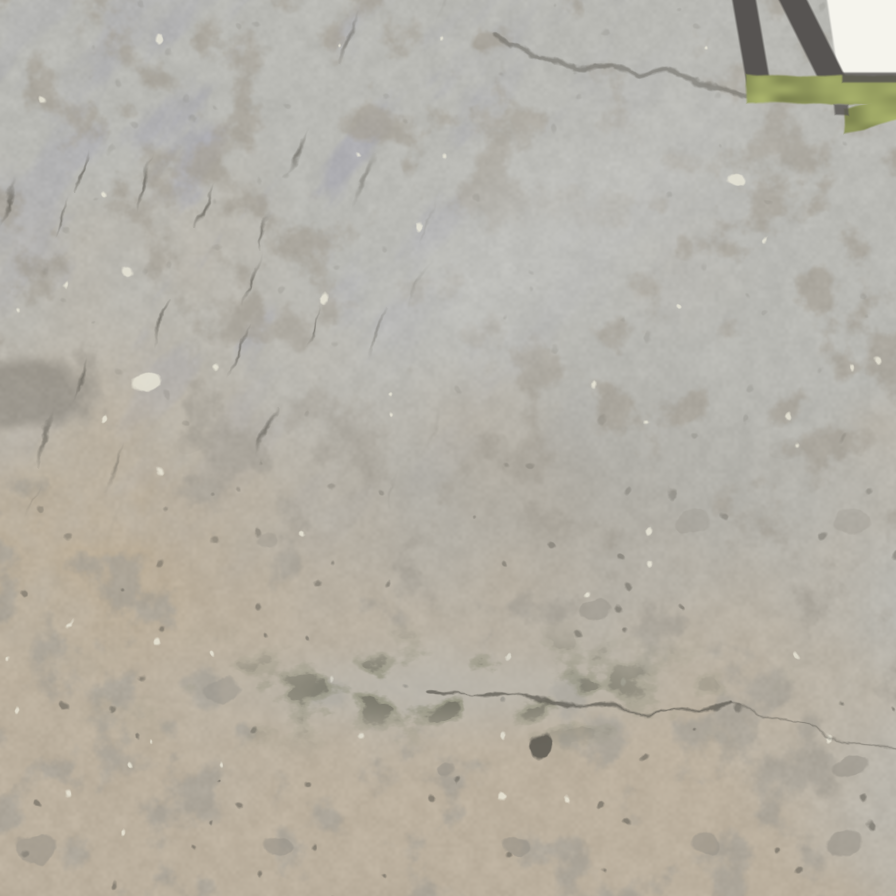
A three.js fragment shader for this texture:

```glsl
varying vec2 vUv;

const vec3 WARM = vec3(0.735, 0.690, 0.620);
const vec3 COOL = vec3(0.725, 0.725, 0.705);
const vec3 SHADE = vec3(0.650, 0.630, 0.590);
const vec3 BLUISH = vec3(0.660, 0.660, 0.690);
const vec3 OCHRE = vec3(0.730, 0.660, 0.550);
const vec3 HAZE = vec3(0.755, 0.755, 0.740);
const vec3 DIRT = vec3(0.350, 0.340, 0.310);
const vec3 MOSS = vec3(0.570, 0.570, 0.490);
const vec3 CHIP = vec3(0.930, 0.920, 0.860);
const vec3 PAINT = vec3(0.530, 0.560, 0.340);
const vec3 METAL = vec3(0.340, 0.330, 0.320);
const vec3 GLARE = vec3(0.960, 0.955, 0.930);
const float EDGE = 0.0018;
const float GRAIN = 0.022;
const float SCRATCH_ANGLE = 1.22;

float hash(vec2 p) {
  return fract(sin(dot(p, vec2(12.9898, 78.233))) * 43758.5453);
}

float noise(vec2 p) {
  vec2 i = floor(p), f = fract(p);
  f = f * f * (3.0 - 2.0 * f);
  return mix(mix(hash(i), hash(i + vec2(1.0, 0.0)), f.x),
             mix(hash(i + vec2(0.0, 1.0)), hash(i + 1.0), f.x), f.y);
}

float fbm(vec2 p) {
  float sum = 0.0, amp = 0.5;
  for (int i = 0; i < 5; i++) {
    sum += amp * noise(p);
    p = mat2(1.6, 1.2, -1.2, 1.6) * p + 7.3;
    amp *= 0.5;
  }
  return sum;
}

vec2 rotate(vec2 p, float a) {
  return vec2(cos(a) * p.x + sin(a) * p.y, cos(a) * p.y - sin(a) * p.x);
}

float fill(float d) { return 1.0 - smoothstep(-EDGE, EDGE, d); }

float segment(vec2 p, vec2 a, vec2 b) {
  vec2 ab = b - a;
  return length(p - a - ab * clamp(dot(p - a, ab) / dot(ab, ab), 0.0, 1.0));
}

float box(vec2 p, vec2 lo, vec2 hi) {
  vec2 d = abs(p - 0.5 * (lo + hi)) - 0.5 * (hi - lo);
  return max(d.x, d.y);
}

// Soft elliptical region, 1 in the centre
float blob(vec2 p, vec2 centre, vec2 size) {
  vec2 d = (p - centre) / size;
  return exp(-dot(d, d));
}

// One jittered spot in a share of the grid cells
float scatter(vec2 p, float cells, float chance, float radius, vec2 squash) {
  vec2 g = p * cells, id = floor(g);
  vec2 centre = 0.3 + 0.4 * vec2(hash(id + 3.1), hash(id + 17.7));
  float r = radius * mix(0.4, 1.0, hash(id + 41.3));
  float d = length((fract(g) - centre) / cells * squash);
  return step(1.0 - chance, hash(id + 0.5)) * fill(d - r);
}

vec3 concrete(vec2 p, vec2 rough) {
  float broad = fbm(p * 4.0 + 2.0), fine = fbm(p * 22.0);
  float warmth = 1.0 - smoothstep(0.15, 0.85, p.y + 0.25 * p.x - 0.7 * (broad - 0.5));
  vec3 col = mix(COOL, WARM, warmth);
  float streaks = fbm(rotate(p, 0.9) * vec2(9.0, 24.0));
  float upperLeft = blob(p, vec2(0.3, 0.8), vec2(0.32, 0.25));
  col = mix(col, OCHRE, 0.6 * blob(p, vec2(0.1, 0.4), vec2(0.16, 0.12)) * fine * 1.6);
  col = mix(col, BLUISH, upperLeft * smoothstep(0.45, 0.7, streaks) * 0.8);
  col = mix(col, SHADE, 0.45 * blob(p, vec2(0.62, 0.44), vec2(0.3, 0.13)));
  col = mix(col, SHADE, 0.75 * smoothstep(0.52, 0.72, fine));
  vec2 band = rotate(p - vec2(0.6, 0.73), 0.6);
  col = mix(col, HAZE, 0.75 * blob(band, vec2(0.0), vec2(0.26, 0.09)));
  float stain = blob(rough, vec2(0.03, 0.56), vec2(0.075, 0.045));
  col = mix(col, SHADE * 0.9, 0.8 * smoothstep(0.3, 0.65, stain));
  return col + GRAIN * (noise(p * 230.0) - 0.5) + 0.05 * (fbm(p * 60.0) - 0.48);
}

vec3 addWear(vec3 col, vec2 p, vec2 rough) {
  // Steep scratches, mostly at the upper left
  float scratches = scatter(rotate(rough, SCRATCH_ANGLE), 13.0, 0.4, 0.0024, vec2(0.1, 1.0));
  float scratched = smoothstep(0.38, 0.55, p.y) * (1.0 - smoothstep(0.3, 0.55, p.x));
  col = mix(col, DIRT, 0.6 * scratches * scratched);
  // Pits and pale chips
  float low = 1.0 - smoothstep(0.25, 0.6, p.y);
  col = mix(col, DIRT, 0.4 * scatter(rough + 0.37, 37.0, 0.1, 0.0045, vec2(1.0)) * (0.3 + low));
  col = mix(col, SHADE * 0.88, 0.5 * scatter(rough, 11.0, 0.22, 0.022, vec2(0.9, 1.3)) * low);
  col = mix(col, CHIP, 0.8 * scatter(rough + 0.71, 31.0, 0.05, 0.0045, vec2(1.2, 1.0)));
  col = mix(col, CHIP, 0.75 * scatter(rough + 0.13, 9.0, 0.06, 0.013, vec2(0.8, 1.2)));
  // Eroded patch along the lower crack
  float zone = blob(p, vec2(0.5, 0.23), vec2(0.24, 0.045));
  float crumble = fbm(p * vec2(24.0, 34.0) + 5.0);
  col = mix(col, COOL, 0.5 * zone);
  col = mix(col, MOSS, 0.85 * smoothstep(0.5, 0.62, crumble) * zone);
  col = mix(col, DIRT, 0.55 * smoothstep(0.62, 0.7, crumble) * zone);
  col = mix(col, DIRT, 0.85 * fill(length((rough - vec2(0.603, 0.172)) * vec2(1.0, 0.8)) - 0.012));
  // Cracks
  float upper = min(segment(rough, vec2(0.55, 0.963), vec2(0.64, 0.922)),
    min(segment(rough, vec2(0.64, 0.922), vec2(0.75, 0.920)),
        segment(rough, vec2(0.75, 0.920), vec2(0.84, 0.885))));
  float lower = min(segment(rough, vec2(0.48, 0.225), vec2(0.63, 0.220)),
    min(segment(rough, vec2(0.63, 0.220), vec2(0.72, 0.202)),
        segment(rough, vec2(0.72, 0.202), vec2(0.82, 0.212))));
  float hairline = min(segment(rough, vec2(0.82, 0.212), vec2(0.94, 0.178)),
                       segment(rough, vec2(0.94, 0.178), vec2(1.01, 0.16)));
  col = mix(col, DIRT, 0.45 * fill(upper - 0.0025));
  col = mix(col, DIRT, 0.7 * fill(lower - 0.004 * noise(p * 40.0)));
  return mix(col, DIRT, 0.45 * fill(hairline - 0.001));
}

// Painted frame with posts and a bright gap in the upper right corner
vec3 addFrame(vec3 col, vec2 p, vec2 rough) {
  float gap = max(box(p, vec2(0.9, 0.91), vec2(1.1)), 0.935 - p.x - 0.15 * (p.y - 0.92));
  col = mix(col, GLARE, fill(gap));
  float posts = min(segment(p, vec2(0.827, 1.02), vec2(0.846, 0.91)) - 0.013,
                    segment(p, vec2(0.875, 1.02), vec2(0.93, 0.91)) - 0.014);
  col = mix(col, METAL, fill(posts));
  float rail = box(rough, vec2(0.832, 0.884), vec2(1.1, 0.916));
  float lip = box(rough + vec2(0.0, -0.25 * (p.x - 0.97)), vec2(0.942, 0.858), vec2(1.1, 0.886));
  vec3 paint = PAINT * (0.9 + 0.35 * noise(p * vec2(40.0, 90.0)));
  col = mix(col, paint, fill(min(rail, lip)));
  col = mix(col, METAL, 0.85 * fill(box(p, vec2(0.94, 0.908), vec2(1.1, 0.919))));
  return mix(col, METAL, 0.8 * fill(box(rough, vec2(0.931, 0.872), vec2(0.947, 0.884))));
}

void main() {
  vec2 warp = vec2(fbm(vUv * 28.0), fbm(vUv * 28.0 + 31.0)) - 0.48;
  vec2 rough = vUv + 0.022 * warp;
  vec3 col = addWear(concrete(vUv, rough), vUv, rough);
  gl_FragColor = vec4(addFrame(col, vUv, vUv + 0.006 * warp), 1.0);
}
```
